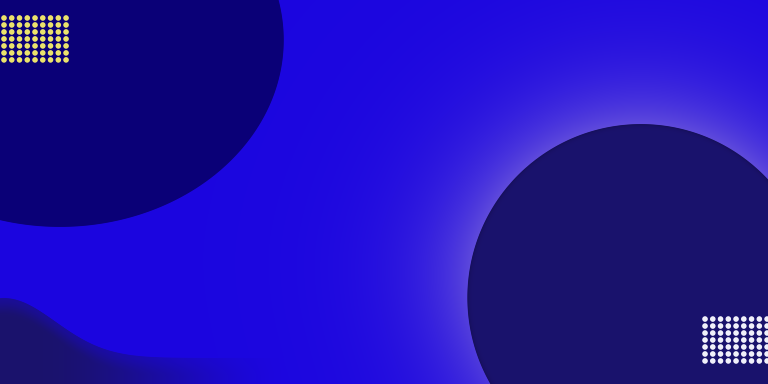
Reproduce this background procedurally as a WebGL 1 fragment shader.

```glsl
precision highp float;
uniform vec2 u_resolution;

#define BLUE vec3(0.105, 0.02, 0.875)
#define GLOW vec3(0.37, 0.29, 0.86)
#define NAVY vec3(0.04, 0.0, 0.465)
#define INDIGO vec3(0.10, 0.07, 0.425)
#define YELLOW vec3(0.92, 0.89, 0.42)
#define WHITE vec3(0.94, 0.94, 0.98)
#define DISC_CENTER vec2(1.669, 0.225)
#define DISC_RADIUS 0.452
#define GLOW_REACH 0.135
#define DOT_STEP vec2(0.0202, 0.0182)
#define DOT_COUNT vec2(9.0, 7.0)
#define DOT_RADIUS 0.0072

// Coverage of a shape from its signed distance, one pixel soft
float fill(float dist, float px) {
  return 1.0 - smoothstep(-0.6 * px, 0.6 * px, dist);
}

// Approximate signed distance to an axis-aligned ellipse
float ellipseDistance(vec2 p, vec2 radii) {
  float k = length(p / radii);
  float slope = length(p / (radii * radii));
  return k * (k - 1.0) / max(slope, 0.001);
}

// Distance to the nearest dot of a grid whose lower left dot is at the origin
float dotGridDistance(vec2 p) {
  vec2 cell = clamp(floor(p / DOT_STEP + 0.5), vec2(0.0), DOT_COUNT - 1.0);
  return length(p - cell * DOT_STEP) - DOT_RADIUS;
}

// Height of the hill along the lower left edge
float hillHeight(float x) {
  float t = (x - 0.01) / 0.19;
  return 0.068 + 0.156 * exp(-t * t);
}

void main() {
  vec2 p = gl_FragCoord.xy / u_resolution.y;
  float px = 1.0 / u_resolution.y;

  // Blue field with a halo around the disc, weaker towards the bottom
  float disc = length(p - DISC_CENTER) - DISC_RADIUS;
  float halo = exp(-max(disc, 0.0) / GLOW_REACH);
  halo *= mix(0.75, 1.0, smoothstep(0.0, 0.4, p.y));
  vec3 color = mix(BLUE, GLOW, halo);

  // Hill fading out to the right, with a softer crest
  float depth = hillHeight(p.x) - p.y;
  float density = mix(0.65, 1.0, smoothstep(0.0, 0.05, depth));
  density *= 1.0 - smoothstep(0.1, 0.76, p.x);
  color = mix(color, INDIGO, density * fill(-depth, px));

  // Upper left ellipse
  float oval = ellipseDistance(p - vec2(0.156, 0.896), vec2(0.583, 0.487));
  color = mix(color, NAVY, fill(oval, px));

  // Disc with a faint dark rim
  float rim = exp(-abs(disc) / 0.005);
  vec3 discColor = INDIGO * (1.0 - 0.2 * rim);
  color = mix(color, discColor, fill(disc, px));

  // Dot grids
  float yellowDots = dotGridDistance(p - vec2(0.0104, 0.844));
  float whiteDots = dotGridDistance(p - vec2(1.836, 0.060));
  color = mix(color, YELLOW, fill(yellowDots, px));
  color = mix(color, WHITE, fill(whiteDots, px));

  gl_FragColor = vec4(color, 1.0);
}
```
